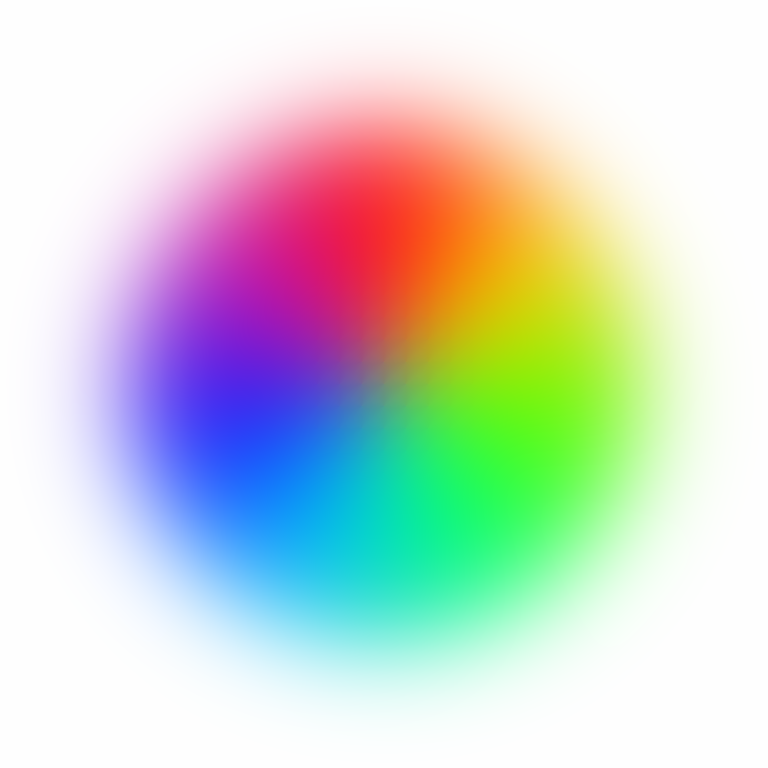
Reproduce this background procedurally as a Shadertoy shader.

```glsl
// A colour wheel melting softly into a white background.
// A conic gradient of seven hues fills a disc, which is then
// blurred by a small grid of Gaussian-weighted samples.

#define DISC_RADIUS 0.333   // share of the canvas
#define BLUR_SIGMA 0.064    // share of the canvas
#define TAP_SPACING 0.45    // sample step, in sigmas
#define TAPS 6              // samples on each side of the middle
#define HUES 7
#define BACKGROUND vec3(0.998)

const float TAU = 6.2831853;

const vec3 wheel[HUES] = vec3[HUES](
    vec3(1.00, 0.04, 0.07),   // red, at the top
    vec3(0.98, 0.82, 0.00),   // amber
    vec3(0.35, 1.00, 0.00),   // lime
    vec3(0.00, 1.00, 0.49),   // spring green
    vec3(0.00, 0.74, 1.00),   // sky
    vec3(0.11, 0.10, 1.00),   // blue
    vec3(0.78, 0.08, 0.70)    // magenta
);

// Conic gradient, running clockwise from the top.
vec3 conicColor(vec2 p) {
    float turn = fract(atan(p.x, p.y) / TAU + 1.0) * float(HUES);
    int hue = int(turn) % HUES;
    return mix(wheel[hue], wheel[(hue + 1) % HUES], fract(turn));
}

// Disc with an edge just soft enough for the sample grid.
float discCoverage(vec2 p) {
    float softness = 0.4 * BLUR_SIGMA;
    return 1.0 - smoothstep(-softness, softness, length(p) - DISC_RADIUS);
}

void mainImage(out vec4 fragColor, in vec2 fragCoord) {
    float side = min(iResolution.x, iResolution.y);
    vec2 p = (fragCoord - 0.5 * iResolution.xy) / side + 1e-5;

    // Gaussian blur of the disc over the background
    vec3 sum = vec3(0.0);
    float weightSum = 0.0;
    for (int j = -TAPS; j <= TAPS; j++) {
        for (int i = -TAPS; i <= TAPS; i++) {
            vec2 tap = vec2(i, j) * TAP_SPACING;
            vec2 q = p + tap * BLUR_SIGMA;
            float weight = exp(-0.5 * dot(tap, tap));
            sum += weight * mix(BACKGROUND, conicColor(q), discCoverage(q));
            weightSum += weight;
        }
    }
    fragColor = vec4(sum / weightSum, 1.0);
}
```
